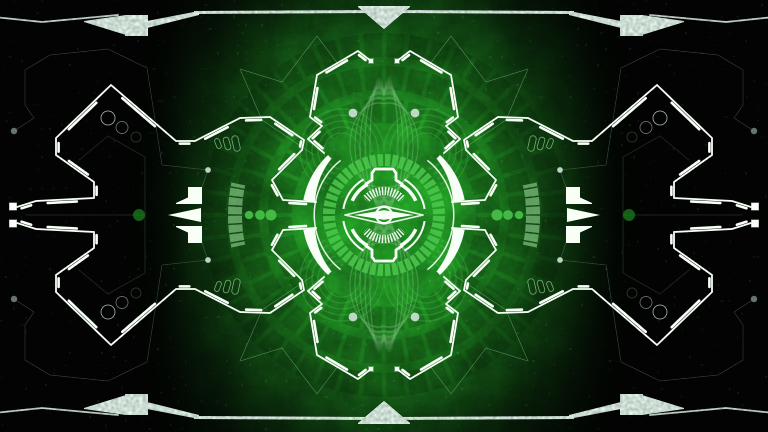
Write a WebGL 1 fragment shader that draws this background.

```glsl
precision highp float;
// Mirrored green sci-fi interface: glow, angular arms, central dial, pale frame.
uniform vec2 u_resolution;

const float GRID = 432.; // design units per canvas height
const float INSET = 2.6; // offset of the bright inlays from the arm outline
const vec2 GLOW_SIZE = vec2(188, 235);
const vec3 BLACK = vec3(.006, .01, .007);
const vec3 GREEN = vec3(.12, .56, .13);
const vec3 LIME = vec3(.3, .78, .3);
const vec3 MINT = vec3(.55, .8, .55);
const vec3 GREY = vec3(.5, .56, .51);
const vec3 PALE = vec3(.82, .89, .85);
const vec3 WHITE = vec3(.97, 1, .97);

vec2 q, pen; // folded position, path cursor
vec3 color;
float pixel, path, inlay, r, angle;

vec2 gradient(vec2 c) {
  float a = 6.2832 * fract(sin(dot(c, vec2(127.1, 311.7))) * 43758.5);
  return vec2(cos(a), sin(a));
}
float noise(vec2 p) {
  vec2 i = floor(p), f = fract(p), u = f * f * (3. - 2. * f), e = vec2(1, 0);
  return mix(mix(dot(gradient(i), f), dot(gradient(i + e), f - e), u.x),
    mix(dot(gradient(i + e.yx), f - e.yx), dot(gradient(i + 1.), f - 1.), u.x), u.y);
}
void paint(vec3 c, float d, float alpha) {
  color = mix(color, c, alpha * clamp(.5 - d / pixel, 0., 1.));
}
// Path pen: hop moves, to adds a segment and its inlay, stroke paints and resets.
void hop(int x, int y) { pen = vec2(x, y); }
void to(int x, int y) {
  vec2 a = q - pen, b = vec2(x, y) - pen, side = INSET * normalize(vec2(-b.y, b.x));
  float along = dot(a, b) / dot(b, b);
  path = min(path, length(a - b * clamp(along, 0., 1.)));
  inlay = min(inlay, length(a - side - b * clamp(along, .2, .7)));
  pen += b;
}
void stroke(vec3 c, float halfWidth, float alpha) {
  paint(c, path - halfWidth, alpha);
  path = inlay = GRID;
}
// Trapezoid between two upright sides, each given as x, low, high.
void slab(vec3 c, int x0, int lo0, int hi0, int x1, int lo1, int hi1) {
  vec3 a = vec3(x0, lo0, hi0), b = vec3(x1, lo1, hi1);
  vec3 s = mix(a, b, clamp((q.x - a.x) / (b.x - a.x), 0., 1.));
  paint(c, max(max(a.x - q.x, q.x - b.x), max(s.y - q.y, q.y - s.z)), 1.);
}
float disc(float x, float y, float size) { return length(q - vec2(x, y)) - size; }
float box(float x, float y) { vec2 d = abs(q - vec2(x, y)); return max(d.x, d.y); }
float arc(float inner, float outer, float from, float end) {
  return max(max(inner - r, r - outer), max(from - angle, angle - end) * r);
}
float blocks(float count, float fill) {
  float span = 6.2832 / count;
  return (abs(mod(angle, span) - .5 * span) - .5 * fill * span) * r;
}

void backdrop(vec2 p) {
  float cloud = noise(p / 38.) + .5 * noise(p / 15.) + .35 * noise(p / 5.);
  float glow = exp(-1.25 * pow(length(p / GLOW_SIZE), 3.)) * (1. + .28 * cloud);
  glow *= 1. - .85 * smoothstep(185., 250., q.x + 18. * cloud);
  color = BLACK + GREEN * glow + .1 * MINT * smoothstep(.38, .6, noise(p / 4.));
  for (int i = 0; i < 5; i++) { // tile rings, woven loops, echo arcs
    float k = float(i), width = 9. + 5. * k;
    if (i < 3) paint(color * .78, max(blocks(32. + 8. * k, .8), abs(r - 104. - 33. * k) - 12.), .7);
    float loop = length((q - vec2(5, 70)) / vec2(width, 62. - 5. * k));
    paint(MINT, abs(loop - 1.) * width - .5, .38);
    paint(LIME, max(abs(disc(42., 64., 18. + 6. * k)) - .7, 64. - r), .28);
  }
}

void faintLines() {
  hop(370,84); to(350,97); to(359,110); to(359,145); to(334,160);
  to(276,166); to(237,147); to(222,50); to(176,45); to(183,25);
  stroke(GREY, .3, .42);
  hop(70,60); to(122,95); to(144,146); to(102,133); to(67,179); to(46,151);
  stroke(MINT, .3, .5);
  hop(239,0); to(239,58); to(276,79); to(305,55);
  hop(240,0); to(358,0);
  stroke(GREY, .5, .22);
  paint(GREY, disc(370., 84., 3.2), .8);
  paint(GREEN, disc(245., 0., 6.), .65);
  for (int i = 0; i < 3; i++) { // shrinking rings, dots and capsules
    float k = float(i);
    paint(PALE, abs(disc(276. - 14. * k, 97. - 9.5 * k, 7. - k)) - .4, .8 - .28 * k);
    paint(LIME, disc(113. + 11. * k, 0., 5.5 - .7 * k), .85);
    hop(147 + 9 * i, 67 + i); to(149 + 9 * i, 76 - i);
    path = abs(path - 3.2 + .4 * k);
    stroke(MINT, .4, .8);
  }
}

void arms() {
  hop(367,8); to(348,14); to(290,17); to(290,33); to(328,60); to(328,77);
  to(273,130); to(208,74); to(189,74); to(144,97); to(114,98);
  to(80,75); to(82,65); to(112,35); to(101,15); to(68,13);
  hop(60,62); to(76,76); to(62,89); to(74,98); to(67,140); to(26,164); to(13,154);
  paint(WHITE, inlay - 1.3, 1.);
  stroke(WHITE, .9, 1.);
  paint(WHITE, min(box(371., 8.5) - 3.8, box(13., 154.) - 2.3), 1.);
  paint(PALE, min(disc(31., 102., 4.3), disc(176., 45., 2.8)), .9);
  slab(WHITE, 182,11,28, 196,11,28); slab(WHITE, 195,11,18, 208,11,12);
  slab(WHITE, 183,-1,7, 216,-1,0);
}

void dial() {
  paint(MINT, max(arc(142., 156., -1., .21), blocks(104., .84)), .65);
  paint(LIME, max(arc(49., 61., -1., 2.), blocks(48., .72)), .85);
  paint(WHITE, arc(69., 70.5, -1., .9), .9);
  paint(WHITE, arc(68. + 11. * angle, 82., .18, .82), 1.);
  paint(WHITE, min(arc(40., 42., .15, 1.05), arc(33., 36.5, .42, 1.08)), 1.);
  paint(WHITE, max(arc(20., 28., .7, 2.), blocks(52., .5)), .95);
  hop(0,46); to(9,46); to(12,42); to(12,35); to(18,31);
  stroke(WHITE, 1.4, 1.);
  slab(GREEN, -1,-1,9, 39,-1,0); slab(WHITE, -1,-1,5, 30,-1,0);
  hop(0,9); to(39,0);
  stroke(WHITE, .8, .9);
  paint(WHITE, abs(r - 8.) - 1., 1.);
}

void frame(vec2 p) {
  vec3 metal = PALE * (.97 + .22 * noise(p / 3.5));
  slab(metal, -1,185,209, 26,208,209); slab(metal, 12,202,205, 190,201,204);
  slab(metal, 185,200,204, 237,187,194); slab(metal, 236,179,200, 259,179,200);
  slab(metal, 258,180,200, 300,193,194);
  hop(266,200); to(342,193); to(390,198);
  stroke(metal, .9, .9);
}

void main() {
  pixel = GRID / u_resolution.y;
  vec2 p = (gl_FragCoord.xy - .5 * u_resolution) * pixel - vec2(0, 1);
  q = abs(p);
  r = length(q);
  angle = atan(q.y, q.x + 1e-4);
  path = inlay = GRID;
  backdrop(p); faintLines(); dial(); arms(); frame(p);
  gl_FragColor = vec4(color, 1);
}
```
